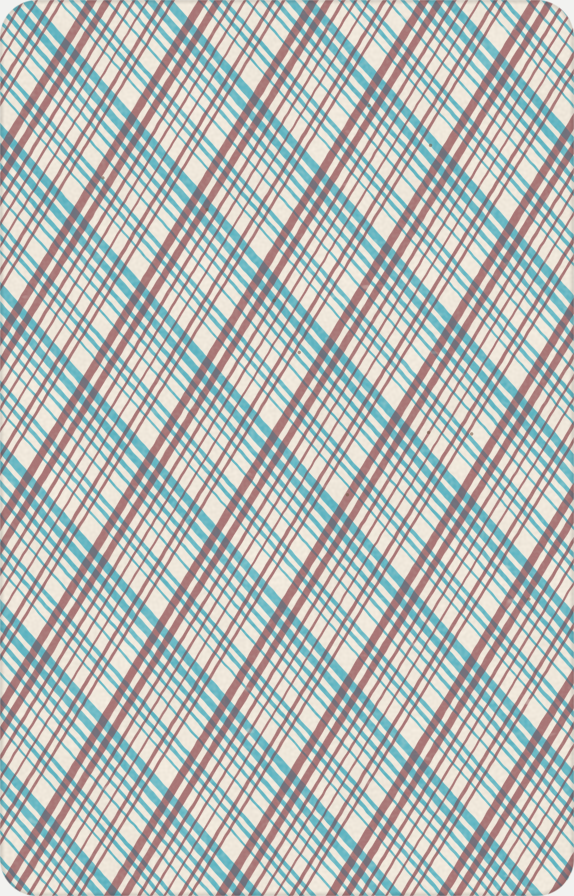
A Shadertoy shader for this pattern:

```glsl
#define PAPER vec3(0.94, 0.91, 0.86)
#define BLUE vec3(0.38, 0.71, 0.76)
#define RED vec3(0.65, 0.45, 0.45)
#define OVERLAP vec3(0.44, 0.43, 0.47)
#define SURROUND vec3(0.95, 0.95, 0.94)
#define RED_PERIOD 0.1237
#define BLUE_PERIOD 0.1771
#define RED_LEAN 0.60
#define BLUE_SLOPE 1.13
#define CORNER_RADIUS 0.042
#define INK_WEAR 0.22
#define EDGE_WOBBLE 0.008

// Stripe centre and width, as fractions of one period
const vec2 RED_STRIPES[7] = vec2[7](
    vec2(0.00, 0.088), vec2(0.14, 0.075), vec2(0.27, 0.035), vec2(0.38, 0.026),
    vec2(0.50, 0.022), vec2(0.64, 0.038), vec2(0.73, 0.030));
const vec2 BLUE_STRIPES[8] = vec2[8](
    vec2(0.00, 0.080), vec2(0.12, 0.070), vec2(0.23, 0.042), vec2(0.32, 0.030),
    vec2(0.43, 0.022), vec2(0.60, 0.038), vec2(0.68, 0.036), vec2(0.77, 0.020));

vec2 hash2(vec2 p) {
    p = vec2(dot(p, vec2(127.1, 311.7)), dot(p, vec2(269.5, 183.3)));
    return fract(sin(p) * 43758.5) * 2.0 - 1.0;
}

float gradientNoise(vec2 p) {
    vec2 i = floor(p), f = p - i;
    vec2 u = f * f * f * (f * (f * 6.0 - 15.0) + 10.0);
    vec2 e = vec2(1.0, 0.0);
    float low = mix(dot(hash2(i), f), dot(hash2(i + e), f - e), u.x);
    float high = mix(dot(hash2(i + e.yx), f - e.yx), dot(hash2(i + 1.0), f - 1.0), u.x);
    return mix(low, high, u.y);
}

float stripe(float t, vec2 shape, float aa) {
    float d = abs(fract(t - shape.x + 0.5) - 0.5) - 0.5 * shape.y;
    return 1.0 - smoothstep(-aa, aa, d);
}

float roundedBox(vec2 p, vec2 halfSize, float r) {
    vec2 q = abs(p) - halfSize + r;
    return length(max(q, 0.0)) + min(max(q.x, q.y), 0.0) - r;
}

void mainImage(out vec4 fragColor, in vec2 fragCoord) {
    // Height is one unit, y runs downward
    vec2 size = vec2(iResolution.x / iResolution.y, 1.0);
    vec2 p = fragCoord / iResolution.y;
    p.y = 1.0 - p.y;
    float pixel = 1.0 / iResolution.y;

    // Coordinates across the two slanted stripe families
    float redT = (p.x + RED_LEAN * p.y - 0.103) / RED_PERIOD;
    float blueT = (p.y - BLUE_SLOPE * p.x + 0.033) / BLUE_PERIOD;
    float redAA = 0.8 * length(vec2(1.0, RED_LEAN)) * pixel / RED_PERIOD;
    float blueAA = 0.8 * length(vec2(1.0, BLUE_SLOPE)) * pixel / BLUE_PERIOD;
    redT += EDGE_WOBBLE * gradientNoise(p * 90.0);
    blueT += EDGE_WOBBLE * gradientNoise(p * 90.0 + 40.0);

    float red = 0.0, blue = 0.0;
    for (int i = 0; i < 7; i++) red = max(red, stripe(redT, RED_STRIPES[i], redAA));
    for (int i = 0; i < 8; i++) blue = max(blue, stripe(blueT, BLUE_STRIPES[i], blueAA));

    // Uneven ink
    float grain = gradientNoise(p * 230.0);
    float mottle = gradientNoise(p * 12.0);
    red *= clamp(0.96 + INK_WEAR * (grain + 0.5 * mottle), 0.0, 1.0);
    blue *= clamp(0.94 + INK_WEAR * (gradientNoise(p * 190.0 + 17.0) - 0.5 * mottle), 0.0, 1.0);

    vec3 color = mix(PAPER, BLUE, blue);
    color = mix(color, mix(RED, OVERLAP, blue), red);

    // Worn scuffs, paper fibre and sparse brown specks
    float scuff = smoothstep(0.38, 0.6, gradientNoise(p * vec2(45.0, 80.0) + 9.0));
    color = mix(color, PAPER, 0.35 * scuff);
    color += 0.035 * grain + 0.02 * mottle;
    vec2 cell = floor(p * 14.0);
    vec2 speckAt = (cell + 0.5 + 0.3 * hash2(cell + 5.0)) / 14.0;
    float speck = step(0.86, hash2(cell + 31.0).x)
        * (1.0 - smoothstep(0.001, 0.001 + 1.5 * pixel, distance(p, speckAt)));
    color = mix(color, vec3(0.45, 0.34, 0.27), 0.6 * speck);

    // Rounded card with a slightly dirty rim
    float edge = roundedBox(p - 0.5 * size, 0.5 * size, CORNER_RADIUS);
    color *= 1.0 - 0.12 * smoothstep(-0.006, 0.0, edge);
    color = mix(color, SURROUND, smoothstep(-pixel, pixel, edge));
    fragColor = vec4(clamp(color, 0.0, 1.0), 1.0);
}
```
